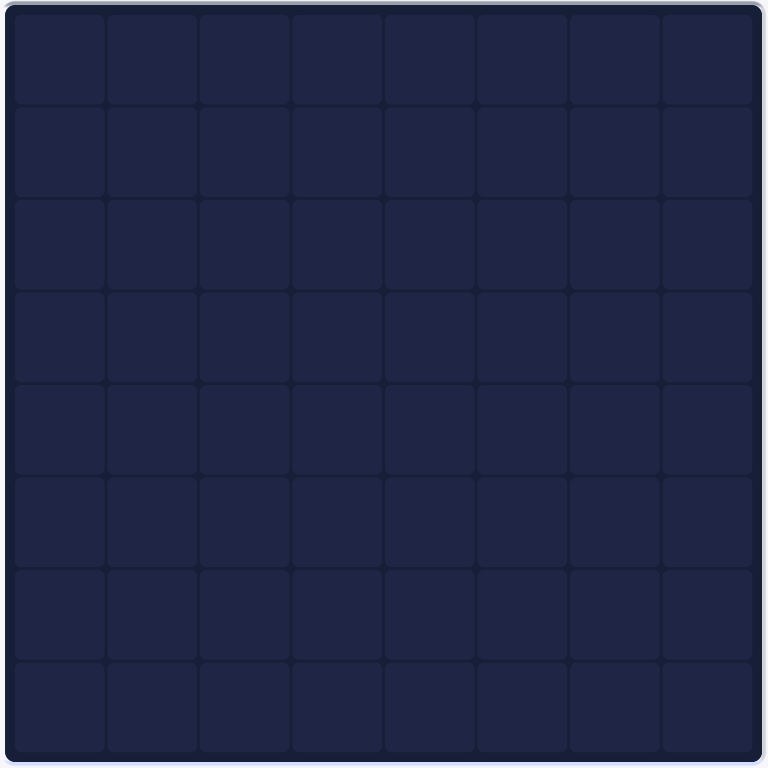
A Shadertoy shader for this pattern:

```glsl
// Dark navy rounded board with an eight by eight grid of rounded tiles and a pale bevelled rim

float roundedBox(vec2 p, vec2 halfSize, float radius) {
    vec2 q = abs(p) - halfSize + radius;
    return length(max(q, 0.0)) + min(max(q.x, q.y), 0.0) - radius;
}

float fill(float dist, float pixel) {
    return 1.0 - smoothstep(-0.5 * pixel, 0.5 * pixel, dist);
}

void mainImage(out vec4 fragColor, in vec2 fragCoord) {
    float pixel = 1.0 / min(iResolution.x, iResolution.y);
    vec2 p = (fragCoord - 0.5 * iResolution.xy) * pixel - vec2(-0.0006, 0.0006);
    float board = roundedBox(p, vec2(0.4928), 0.013);

    // Rim: grey above, light grey to the right, lavender below, white to the left
    vec3 paper = vec3(0.97, 0.97, 0.985);
    vec3 rim = mix(paper, vec3(0.82, 0.83, 0.85), smoothstep(0.488, 0.494, p.x));
    rim = mix(rim, vec3(0.83, 0.87, 1.0), smoothstep(0.488, 0.494, -p.y));
    rim = mix(rim, vec3(0.60, 0.62, 0.67), smoothstep(0.488, 0.494, p.y));
    vec3 color = mix(rim, paper, smoothstep(0.0035, 0.0065, board));

    // Board base, seen as the border and the grooves
    color = mix(color, vec3(0.085, 0.122, 0.217), fill(board, pixel));

    // Tiles: eight across and eight down
    float pitch = 0.1205;
    vec2 cell = clamp(floor(p / pitch), -4.0, 3.0);
    vec2 local = p - (cell + 0.5) * pitch;
    float tile = roundedBox(local, vec2(0.0584), 0.0085);
    color = mix(color, vec3(0.118, 0.145, 0.272), fill(tile, max(pixel, 0.0015)));

    fragColor = vec4(color, 1.0);
}
```
